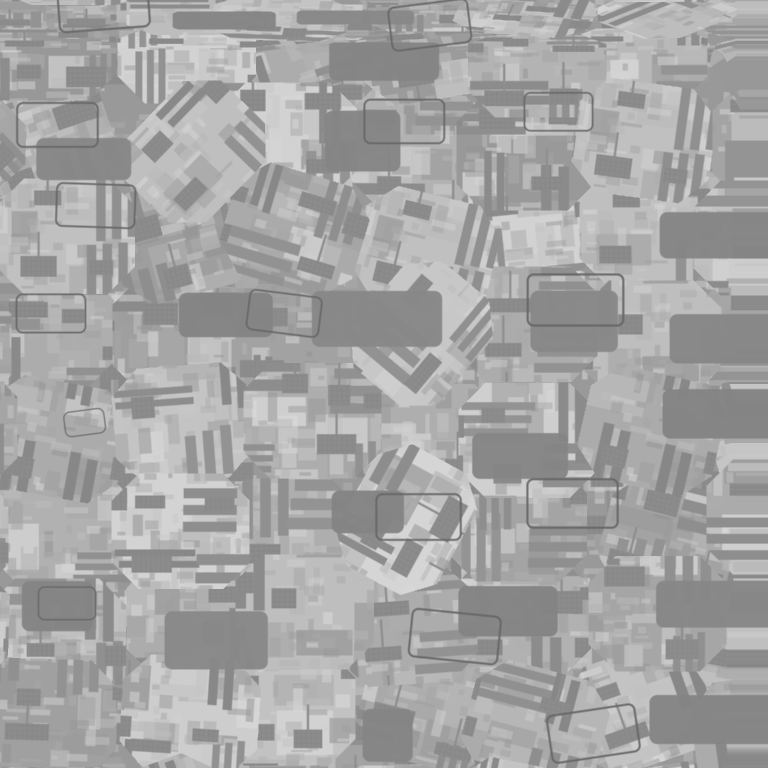
This texture is drawn by a three.js fragment shader. Its source:

```glsl
varying vec2 vUv;

#define SOFT 0.0008
#define SUBSTEP 0.0005
#define DARK 0.53
#define LIGHT 0.86
#define STROKE 0.40
#define TILE vec2(0.155, 0.125)
#define BAR_CELL 0.11
#define PANEL_CELL 0.07
#define BLOCK_CELL vec2(0.2, 0.125)
#define FRAME_CELL vec2(0.22, 0.13)
#define SMEAR_EDGE 0.945
#define TOP_EDGE 0.93

vec3 hash(vec2 p, float seed) {
  vec3 v = fract((p.xyx + seed * vec3(17.13, 41.71, 29.37)) * vec3(0.1031, 0.1030, 0.0973));
  v += dot(v, v.yxz + 33.33);
  return fract((v.xxy + v.yzz) * v.zyx);
}

vec2 turn(vec2 p, float a) {
  float c = cos(a), s = sin(a);
  return vec2(c * p.x + s * p.y, c * p.y - s * p.x);
}

float box(vec2 p, vec2 halfSize, float radius) {
  vec2 d = abs(p) - halfSize + radius;
  return length(max(d, 0.0)) + min(max(d.x, d.y), 0.0) - radius;
}

float cover(float d) { return smoothstep(SOFT, -SOFT, d); }

// Overlapping flat rectangles in random greys
float pieces(float tone, vec2 p, vec2 cell, float density, float alpha, float seed) {
  vec2 id = floor(p / cell);
  for (int j = -1; j <= 1; j++) for (int i = -1; i <= 1; i++) {
    vec2 n = id + vec2(i, j);
    vec3 h = hash(n, seed), k = hash(n, seed + 3.7);
    vec2 q = p - (n + 0.5 + 0.6 * (h.xy - 0.5)) * cell;
    float d = box(q, cell * (0.12 + 0.45 * k.xy), 0.0);
    float grey = mix(DARK + 0.04, LIGHT, k.z);
    tone = mix(tone, grey, cover(d) * alpha * step(h.z, density));
  }
  return tone;
}

// Sets of two or three parallel bars
float bars(float tone, vec2 p, float seed) {
  vec2 id = floor(p / BAR_CELL);
  for (int j = -1; j <= 1; j++) for (int i = -1; i <= 1; i++) {
    vec2 n = id + vec2(i, j);
    vec3 h = hash(n, seed), k = hash(n, seed + 5.3);
    vec2 q = p - (n + 0.5 + 0.5 * (h.xy - 0.5)) * BAR_CELL;
    if (k.x > 0.5) q = q.yx;
    float pitch = mix(0.014, 0.025, k.y);
    float row = clamp(floor(q.y / pitch + 0.5), -1.0, step(0.5, k.z));
    q -= vec2(0.012 * row * (k.z - 0.5), row * pitch);
    float d = box(q, vec2(mix(0.03, 0.055, h.x), pitch * 0.3), 0.0);
    tone = mix(tone, DARK + 0.05 * k.z, cover(d) * step(h.z, 0.6));
  }
  return tone;
}

// Small gridded panels, each with a thin stem
float panels(float tone, vec2 p, float seed) {
  vec2 id = floor(p / PANEL_CELL);
  vec2 mesh = abs(fract(p / 0.0065) - 0.5);
  float line = smoothstep(0.38, 0.48, max(mesh.x, mesh.y));
  for (int j = -1; j <= 1; j++) for (int i = -1; i <= 1; i++) {
    vec2 n = id + vec2(i, j);
    vec3 h = hash(n, seed), k = hash(n, seed + 8.1);
    vec2 q = p - (n + 0.5 + 0.5 * (h.xy - 0.5)) * PANEL_CELL;
    float shown = step(h.z, 0.48);
    float stem = box(q - vec2(0.0, 0.02), vec2(0.0015, 0.025), 0.0);
    tone = mix(tone, DARK + 0.03, cover(stem) * shown * step(0.5, k.z));
    float d = box(q, vec2(0.014 + 0.015 * k.x, 0.008 + 0.007 * k.y), 0.0);
    tone = mix(tone, DARK + 0.02 - 0.025 * line, cover(d) * shown);
  }
  return tone;
}

// Large rounded blocks
float blocks(float tone, vec2 p) {
  vec2 id = floor(p / BLOCK_CELL);
  for (int j = -1; j <= 1; j++) for (int i = -1; i <= 1; i++) {
    vec2 n = id + vec2(i, j);
    vec3 h = hash(n, 61.0), k = hash(n, 67.0);
    vec2 q = p - (n + 0.5 + 0.5 * (h.xy - 0.5)) * BLOCK_CELL;
    float d = box(q, vec2(0.025 + 0.06 * k.x, 0.022 + 0.018 * k.y), 0.01);
    tone = mix(tone, DARK - 0.015 + 0.02 * k.z, cover(d) * 0.96 * step(h.z, 0.42));
  }
  return tone;
}

// Thin rounded outlines, slightly tilted
float frames(float tone, vec2 p) {
  vec2 id = floor(p / FRAME_CELL);
  for (int j = -1; j <= 1; j++) for (int i = -1; i <= 1; i++) {
    vec2 n = id + vec2(i, j);
    vec3 h = hash(n, 83.0), k = hash(n, 89.0);
    vec2 mid = (n + 0.5 + 0.4 * (h.xy - 0.5)) * FRAME_CELL;
    vec2 q = turn(p - mid, (k.z - 0.5) * 0.3 * step(0.5, h.x));
    float d = abs(box(q, mix(vec2(0.022, 0.014), vec2(0.068, 0.036), k.x), 0.008));
    float shown = step(h.z, 0.4) * step(mid.x, 0.87);
    tone = mix(tone, STROKE, cover(d - mix(0.0007, 0.0016, k.x)) * shown * 0.9);
  }
  return tone;
}

float scene(vec2 uv) {
  // Right margin smears sideways, top margin is squeezed
  vec2 p = uv;
  p.x = min(p.x, SMEAR_EDGE + 0.02 * hash(vec2(floor(p.y * 26.0), 4.0), 2.0).x);
  p.y += 1.6 * max(p.y - TOP_EDGE, 0.0);

  // Topmost turned tile gives the local frame
  vec2 local = p, id = floor(p / TILE);
  float seed = 1.0, top = -1.0;
  for (int j = -1; j <= 1; j++) for (int i = -1; i <= 1; i++) {
    vec2 n = id + vec2(i, j);
    vec3 h = hash(n, 11.0), k = hash(n, 19.0);
    float angle = (k.x - 0.5) * 0.7 * step(0.5, h.x) + 0.75 * step(0.93, h.x);
    vec2 q = turn(p - (n + 0.5 + 0.3 * (k.yz - 0.5)) * TILE, angle);
    float d = max(box(q, vec2(0.09, 0.075), 0.0), abs(q.x) + abs(q.y) - 0.13);
    if (d < 0.0 && h.z > top) {
      top = h.z;
      local = q;
      seed = 2.0 + floor(h.y * 90.0);
    }
  }

  float tone = mix(0.59, 0.84, hash(vec2(seed, 7.0), 1.0).x);
  tone = pieces(tone, local, vec2(0.07, 0.055), 0.75, 0.75, seed);
  tone = pieces(tone, local, vec2(0.022, 0.034), 0.6, 0.55, seed + 20.0);
  tone = pieces(tone, local, vec2(0.028, 0.012), 0.35, 0.5, seed + 40.0);
  tone = bars(tone, local, seed + 60.0);
  tone = panels(tone, local, seed + 80.0);
  return frames(blocks(tone, p), uv);
}

void main() {
  // Four samples smooth the tile seams
  float tone = 0.0;
  for (int j = 0; j < 2; j++) for (int i = 0; i < 2; i++)
    tone += scene(vUv + (vec2(i, j) * 2.0 - 1.0) * SUBSTEP);
  gl_FragColor = vec4(vec3(tone * 0.25), 1.0);
}
```
